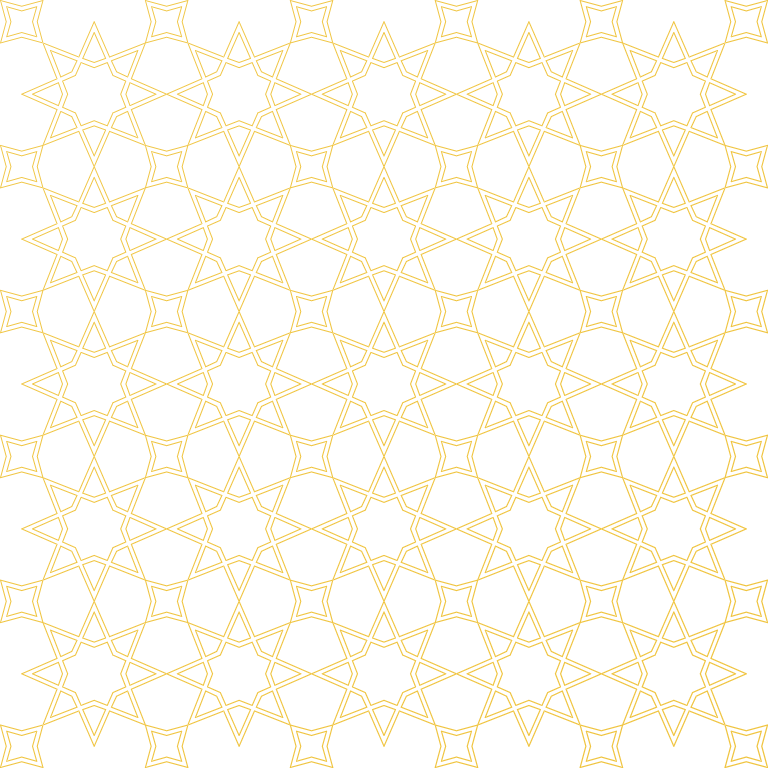
Reproduce this pattern procedurally as a WebGL 1 fragment shader.

```glsl
precision highp float;

uniform vec2 u_resolution;

const vec3 PAPER = vec3(1.0);
const vec3 GOLD = vec3(0.94, 0.77, 0.25);

const float CELLS_ACROSS = 5.3;   // five stars plus the overhang of the edge crosses
const float LAST_STAR = 2.0;      // star indices run from -2 to 2
const float THIN_LINE = 0.00115;  // upper left, in canvas widths
const float BOLD_LINE = 0.00165;  // lower right

// Star radii, in cells
const float STAR_TIP = 0.5;
const float STAR_VALLEY = 0.2776;
const float ROSETTE_TIP = 0.236;
const float ROSETTE_NOTCH = 0.183;
const float KITE_APEX = 0.426;
const float KITE_BASE = 0.2187;
const vec2 KITE_CORNER = vec2(0.247, 0.079);

// Cross sizes, in cells
const float CROSS_CORNER = 0.1464;
const float CROSS_NOTCH = 0.107;
const float INNER_CORNER = 0.1036;
const float INNER_NOTCH = 0.0745;

// Direction at 22.5 degrees, the edge of the folded wedge
const vec2 WEDGE = vec2(0.92388, 0.38268);

float segmentDistance(vec2 p, vec2 a, vec2 b) {
  vec2 ap = p - a;
  vec2 ab = b - a;
  return length(ap - ab * clamp(dot(ap, ab) / dot(ab, ab), 0.0, 1.0));
}

// Mirrors the plane into one sixteenth: angles from 0 to 22.5 degrees
vec2 foldEightfold(vec2 p) {
  p = abs(p);
  p = vec2(max(p.x, p.y), min(p.x, p.y));
  vec2 normal = vec2(-WEDGE.y, WEDGE.x);
  return p - 2.0 * max(dot(p, normal), 0.0) * normal;
}

float starDistance(vec2 p) {
  p = foldEightfold(p);
  float outline = segmentDistance(p, vec2(STAR_TIP, 0.0), STAR_VALLEY * WEDGE);
  float rosette = segmentDistance(p, vec2(ROSETTE_NOTCH, 0.0), ROSETTE_TIP * WEDGE);
  float kite = min(segmentDistance(p, vec2(KITE_APEX, 0.0), KITE_CORNER),
                   segmentDistance(p, vec2(KITE_BASE, 0.0), KITE_CORNER));
  return min(min(outline, rosette), kite);
}

float crossDistance(vec2 p) {
  p = abs(p);
  p = vec2(min(p.x, p.y), max(p.x, p.y));
  float outer = segmentDistance(p, vec2(CROSS_CORNER), vec2(0.0, CROSS_NOTCH));
  float inner = segmentDistance(p, vec2(INNER_CORNER), vec2(0.0, INNER_NOTCH));
  return min(outer, inner);
}

// Share of a pixel covered by a line, exact even for hairlines
float lineCoverage(float dist, float width, float pixel) {
  float halfWidth = 0.5 * width;
  float far = clamp(dist + 0.5 * pixel, -halfWidth, halfWidth);
  float near = clamp(dist - 0.5 * pixel, -halfWidth, halfWidth);
  return (far - near) / pixel;
}

void main() {
  float side = min(u_resolution.x, u_resolution.y);
  vec2 fromCentre = (gl_FragCoord.xy - 0.5 * u_resolution) / side;
  vec2 cell = fromCentre * CELLS_ACROSS;

  // Stars sit on whole cells, crosses midway between them
  vec2 starIndex = clamp(floor(cell + 0.5), -LAST_STAR, LAST_STAR);
  float dist = min(starDistance(cell - starIndex), crossDistance(fract(cell) - 0.5));

  // Lines grow bolder towards the lower right
  float boldness = clamp(0.5 + 0.5 * (fromCentre.x - fromCentre.y), 0.0, 1.0);
  float width = mix(THIN_LINE, BOLD_LINE, boldness);

  float ink = lineCoverage(dist / CELLS_ACROSS, width, 1.0 / side);
  gl_FragColor = vec4(mix(PAPER, GOLD, ink), 1.0);
}
```
